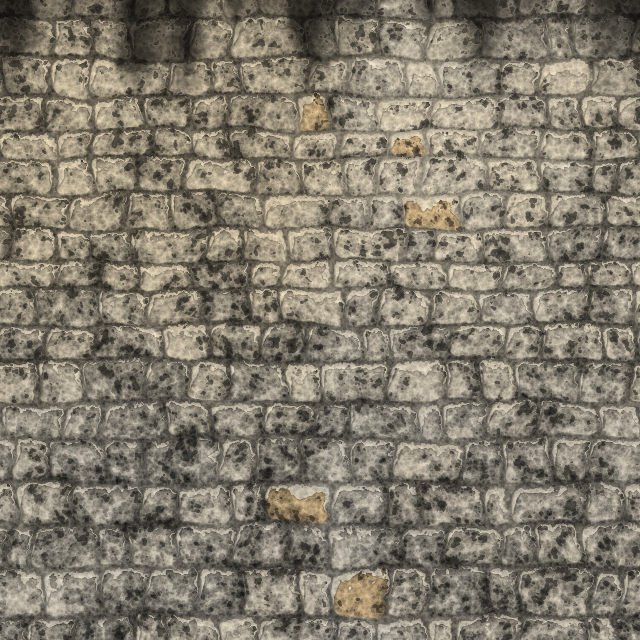
This texture is drawn by a Shadertoy shader. Its source:

```glsl
#define ROWS 17.0
#define COLUMNS 13.0
#define ROW_JITTER 0.22
#define COLUMN_JITTER 0.62
#define CORNER 0.014
#define JOINT 0.0032
#define RIM 0.0075
#define GRAIN 0.11
#define SOOT 0.72
#define COOL vec3(1.0, 0.965, 0.89)
#define WARM vec3(1.0, 0.93, 0.79)
#define OCHRE vec3(1.0, 0.84, 0.60)

const float TAU = 6.28318;

float hash(vec2 p) {
    vec3 q = fract(p.xyx * vec3(0.1031, 0.1030, 0.0973));
    q += dot(q, q.yzx + 33.33);
    return fract((q.x + q.y) * q.z);
}

// Distance to the nearest scattered point, wrapping after n cells
float cellular(vec2 uv, float n) {
    vec2 p = uv * n, cell = floor(p);
    float nearest = 2.0;
    for (int y = -1; y <= 1; y++)
    for (int x = -1; x <= 1; x++) {
        vec2 c = cell + vec2(x, y), id = mod(c, n);
        vec2 point = c + vec2(hash(id), hash(id + 57.3));
        nearest = min(nearest, distance(point, p));
    }
    return nearest;
}

// Three cellular octaves, centred on zero
float layers(vec2 uv, float n) {
    float sum = 0.0, weight = 0.5;
    for (int i = 0; i < 3; i++) {
        sum += weight * cellular(uv, n);
        uv = uv.yx + 0.37;
        n *= 2.0;
        weight *= 0.6;
    }
    return (sum / 0.98 - 0.42) * 5.0;
}

// Slow bending of the courses
vec2 waver(vec2 uv) {
    vec2 a = TAU * uv;
    return vec2(0.004 * sin(9.0 * a.y + 3.0 * a.x),
                0.003 * sin(2.0 * a.x + 2.0 * sin(3.0 * a.y)) + 0.0015 * sin(7.0 * a.x + 5.0 * a.y));
}

float edgeAt(float i, float n, float seed, float jitter) {
    return i + jitter * (hash(vec2(mod(i, n), seed)) - 0.5);
}

// Uneven division of a line: index, distance to lower edge, distance to upper edge
vec3 span(float t, float n, float seed, float jitter) {
    float i = floor(t);
    if (t < edgeAt(i, n, seed, jitter)) i -= 1.0;
    else if (t > edgeAt(i + 1.0, n, seed, jitter)) i += 1.0;
    return vec3(mod(i, n), t - edgeAt(i, n, seed, jitter), edgeAt(i + 1.0, n, seed, jitter) - t);
}

// Depth inside a rounded corner, from the distances to its two sides
float roundedDepth(vec2 inset) {
    return CORNER - length(max(CORNER - inset, 0.0));
}

void mainImage(out vec4 fragColor, in vec2 fragCoord) {
    vec2 uv = fragCoord / iResolution.xy;
    float soft = max(0.0012, 0.8 / iResolution.y);
    vec2 bent = uv + waver(uv);
    float blotch = layers(bent, 9.0);
    float chips = layers(bent + 0.21, 38.0);
    float grain = layers(uv + 0.43, 95.0);

    // Courses, taller near the foot, then stones along each course
    vec2 p = bent + 0.0026 * vec2(chips, blotch + 0.5 * grain);
    float course = ROWS * (p.y - 0.056) - 0.45 * sin(TAU * (p.y - 0.15));
    vec3 row = span(course, ROWS, 3.0, ROW_JITTER);
    vec3 col = span(p.x * COLUMNS + hash(vec2(row.x, 8.0)), COLUMNS, row.x + 20.0, COLUMN_JITTER);
    float stone = hash(vec2(col.x, row.x) + 5.0);
    float side = min(col.y, col.z) / COLUMNS;
    float depth = roundedDepth(vec2(side, min(row.y, row.z) / ROWS));
    float topDepth = roundedDepth(vec2(side, row.z / ROWS));
    float height = row.y / (row.y + row.z);

    // Broad weathering: pale plaster, damp foot, lighter strip beside a seam
    vec2 q = (uv - vec2(0.67, 0.76)) / vec2(0.20, 0.19);
    float plaster = exp(-dot(q, q));
    float foot = 1.0 - smoothstep(0.2, 0.65, uv.y);
    float strip = smoothstep(0.498, 0.504, uv.x) * (1.0 - smoothstep(0.5, 0.66, uv.x)) * foot;

    // Stone face
    float tone = 0.61 + 0.13 * (stone - 0.5) + 0.07 * blotch + 0.08 * chips + GRAIN * grain;
    tone += 0.13 * plaster - 0.07 * foot + 0.06 * strip + 0.06 * (height - 0.5);
    tone -= 0.07 * (1.0 - smoothstep(0.0, CORNER, depth));
    float flake = smoothstep(0.35, 0.6, chips + 0.6 * blotch - 0.4 + 0.5 * stone);
    tone = mix(tone, 0.76 + 0.06 * grain, 0.55 * flake);
    tone *= 1.0 - 0.5 * smoothstep(0.35, 0.9, -chips - 0.5 * blotch + 0.4 * grain - 0.15);

    // Chipped pale rim over the upper edge, with its shadow
    float rimSize = RIM * (0.45 + 0.6 * blotch + 0.7 * chips + 0.6 * stone + 0.5 * plaster);
    rimSize = rimSize * smoothstep(0.05, 0.9, height) + 0.001;
    float rim = 1.0 - smoothstep(rimSize - soft, rimSize + soft, topDepth);
    float shadow = (1.0 - smoothstep(rimSize, rimSize + 0.005, topDepth)) * smoothstep(0.001, 0.005, rimSize);
    tone *= 1.0 - 0.3 * shadow * (1.0 - rim);
    tone = mix(tone, 0.82 + 0.08 * grain - 0.06 * foot, 0.85 * rim);

    // Dark open joints, partly filled where plaster remains
    float gap = JOINT * (0.8 + 0.5 * chips + 0.4 * grain);
    float joint = 1.0 - smoothstep(gap - soft, gap + 2.0 * soft, depth);
    tone = mix(tone, 0.29 + 0.10 * grain + 0.08 * blotch, joint * (0.9 - 0.5 * plaster));

    // Soot running down from the top
    float streak = 0.07 * cos(4.0 * TAU * uv.x) + 0.03 * sin(11.0 * TAU * uv.x);
    float soot = smoothstep(0.89, 1.06, uv.y + streak + 0.045 * blotch + 0.03 * chips - 0.10 * plaster);
    tone *= 1.0 - SOOT * soot;

    // Tint
    float warmth = smoothstep(0.2, 0.8, uv.y) * (1.0 - 0.6 * smoothstep(0.4, 0.6, uv.x));
    vec3 tint = mix(COOL, WARM, clamp(warmth + 0.3 * stone - 0.3 * strip, 0.0, 1.0));
    float ochre = step(0.97, stone) * (1.0 - rim) * (1.0 - joint) * (1.0 - soot);
    tint = mix(tint, OCHRE, 0.8 * ochre);
    fragColor = vec4(clamp(tone, 0.08, 0.93) * tint, 1.0);
}
```
